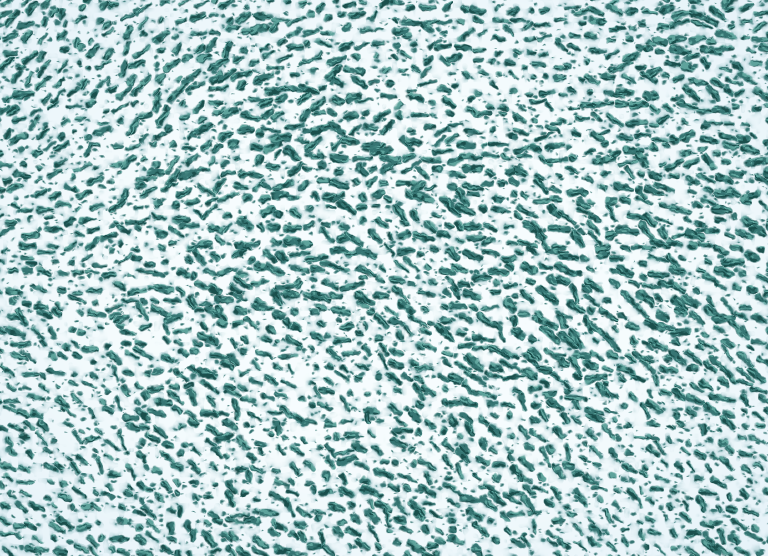
Give the GLSL for this texture, as a Shadertoy shader.

```glsl
#define PAPER     vec3(0.965, 0.99, 0.995)
#define PAPER_RIM vec3(0.90, 0.95, 0.975)
#define WASH      vec3(0.62, 0.77, 0.79)
#define INK_DARK  vec3(0.10, 0.31, 0.30)
#define INK_BODY  vec3(0.21, 0.46, 0.45)
#define INK_LIGHT vec3(0.37, 0.64, 0.61)
#define DAB_CELL  vec2(0.030, 0.025)
#define DAB_MIN   vec2(0.0055, 0.0032)
#define DAB_MAX   vec2(0.0205, 0.0070)
#define FLECK_CELL 0.0135
#define ROUGHNESS 0.0046
#define SOFTNESS  0.0022

float hash(vec2 p) {
    return fract(sin(dot(p, vec2(127.1, 311.7))) * 43758.5453);
}

float noise(vec2 p) {
    vec2 i = floor(p), f = fract(p);
    f = f * f * (3.0 - 2.0 * f);
    return mix(mix(hash(i), hash(i + vec2(1, 0)), f.x),
               mix(hash(i + vec2(0, 1)), hash(i + vec2(1, 1)), f.x), f.y);
}

// Stroke direction: rising at upper left, level at the right, falling below
float flowAngle(vec2 uv) {
    float top = mix(0.7, -0.12, smoothstep(0.05, 0.8, uv.x));
    return mix(-0.58, top, smoothstep(0.25, 0.9, uv.y));
}

// Tapered rounded bar; size holds half length and half width
float dabDistance(vec2 q, vec2 size) {
    float taper = size.y * (1.0 - 0.25 * q.x / size.x);
    return length(vec2(max(abs(q.x) - size.x + size.y, 0.0), q.y)) - taper;
}

// Nearest dab: x is the distance, y the paint tone
vec2 dabs(vec2 p, float aspect) {
    vec2 nearest = vec2(1.0, 0.5);
    float baseRow = floor(p.y / DAB_CELL.y);
    for (int j = -1; j <= 1; j++) {
        float row = baseRow + float(j);
        float shift = hash(vec2(row, 7.3));
        float baseColumn = floor(p.x / DAB_CELL.x - shift);
        for (int i = -1; i <= 1; i++) {
            vec2 id = vec2(baseColumn + float(i), row);
            vec2 jitter = vec2(hash(id + 11.3), hash(id + 23.7)) - 0.5;
            vec2 center = (id + 0.5 + vec2(shift, 0.0) + 0.7 * jitter) * DAB_CELL;

            float turn = 2.0 * hash(id + 37.1) - 1.0;
            float angle = flowAngle(center / vec2(aspect, 1.0))
                        + 0.35 * turn + 0.5 * turn * turn * turn;
            float c = cos(angle), s = sin(angle);
            vec2 q = mat2(c, -s, s, c) * (p - center);

            vec2 size = mix(DAB_MIN, DAB_MAX, vec2(hash(id + 41.9), hash(id + 53.3)));
            size *= 0.78 + 0.42 * noise(center * 6.0 + 3.0);
            float d = dabDistance(q, size);
            if (d < nearest.x) {
                float grain = noise(q * vec2(130.0, 330.0) + id * 17.0);
                nearest = vec2(d, grain + 0.16 * q.y / size.y);
            }
        }
    }
    return nearest;
}

// Small spatters, clustered by a broad noise
float flecks(vec2 p) {
    float d = 1.0;
    vec2 base = floor(p / FLECK_CELL);
    for (int j = -1; j <= 1; j++)
    for (int i = -1; i <= 1; i++) {
        vec2 id = base + vec2(i, j);
        vec2 center = (id + vec2(hash(id + 61.7), hash(id + 73.1))) * FLECK_CELL;
        float pick = hash(id + 83.9);
        float radius = mix(0.0008, 0.0038, pick * pick);
        float present = step(hash(id + 97.3), 0.25 + 0.5 * noise(center * 14.0));
        d = min(d, mix(1.0, length((p - center) * vec2(0.8, 1.1)) - radius, present));
    }
    return d;
}

void mainImage(out vec4 fragColor, in vec2 fragCoord) {
    float aspect = iResolution.x / iResolution.y;
    vec2 uv = fragCoord / iResolution.xy;
    vec2 p = fragCoord / iResolution.y;
    float edge = max(SOFTNESS, 0.7 / iResolution.y);

    // Ragged outlines and gently wavy rows
    vec2 ragged = vec2(noise(p * 110.0), noise(p * 110.0 + 40.0)) - 0.5;
    ragged += 0.5 * (vec2(noise(p * 230.0 + 9.0), noise(p * 230.0 + 70.0)) - 0.5);
    vec2 w = p + ROUGHNESS * ragged;
    w.y += 0.008 * sin(p.x * 5.0 + 2.0 * p.y);

    vec2 dab = dabs(w, aspect);
    float fleck = flecks(w);
    float d = min(dab.x, fleck);

    // Paper with cooler rims and thin smears beside the paint
    vec3 color = mix(PAPER, PAPER_RIM, smoothstep(0.25, 0.75, length(uv - 0.5)));
    float smear = smoothstep(0.5, 0.7, noise(p * 110.0 + 5.0));
    color = mix(color, WASH, 0.9 * smear * exp(-max(d, 0.0) / 0.0035));

    // Paint with dark hollows and lit ridges
    float tone = fleck < dab.x ? 0.45 : dab.y;
    vec3 ink = mix(INK_DARK, INK_BODY, smoothstep(0.2, 0.45, tone));
    ink = mix(ink, INK_LIGHT, smoothstep(0.58, 0.82, tone));
    color = mix(color, ink, smoothstep(edge, -edge, d));

    fragColor = vec4(color, 1.0);
}
```
